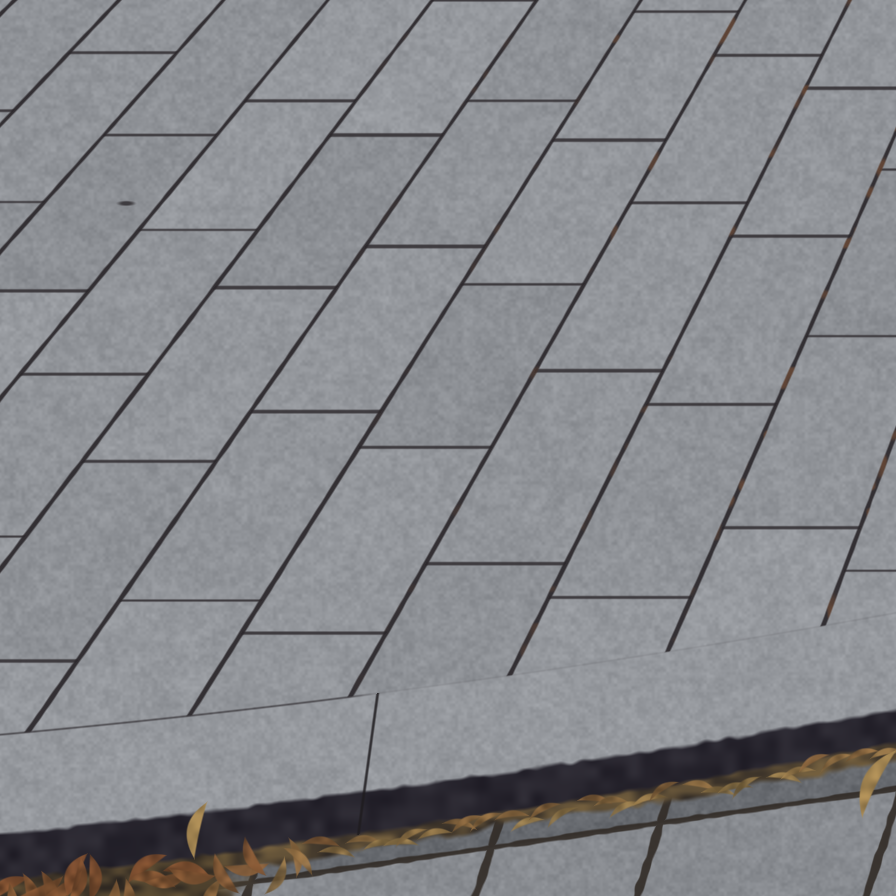
This texture is drawn by a WebGL 2 fragment shader. Its source:

```glsl
#version 300 es
precision highp float;
// Staggered grey stone paving in perspective, closed by a curved kerb with a
// dark face, then fallen leaves on a lower pavement. Joints come from a
// projective column/row mapping; grain is layered value noise.
#define STONE vec3(0.572, 0.584, 0.604)
#define JOINT vec3(0.170, 0.155, 0.170)
#define KERB_FACE vec3(0.155, 0.145, 0.180)
#define SOIL vec3(0.190, 0.165, 0.145)
#define STRAW vec3(0.600, 0.490, 0.300)
#define RUST vec3(0.520, 0.320, 0.190)
#define GRAIN 0.115
#define TONE_SPREAD 0.045
#define LEAF_COUNT 54
#define ROW_HORIZON 2.474
#define ROW_SCALE 17.24

uniform vec2 u_resolution;
out vec4 fragColor;

// Stagger (phase, stone length) of each column, left to right
const vec2 BOND[11] = vec2[11](
    vec2(0.82, 1.0), vec2(0.40, 1.04), vec2(-0.02, 1.01), vec2(0.75, 0.87),
    vec2(0.0, 0.99), vec2(0.75, 0.975), vec2(0.09, 0.935), vec2(0.42, 1.025),
    vec2(0.66, 1.0), vec2(0.18, 1.045), vec2(0.50, 1.01));

float hash(vec2 p) {
    vec3 q = fract(p.xyx * 0.1031);
    q += dot(q, q.yzx + 33.33);
    return fract((q.x + q.y) * q.z);
}

float noise(vec2 p) {
    vec2 i = floor(p), f = fract(p);
    f = f * f * (3.0 - 2.0 * f);
    return mix(mix(hash(i), hash(i + vec2(1, 0)), f.x),
               mix(hash(i + vec2(0, 1)), hash(i + vec2(1, 1)), f.x), f.y);
}

// Coverage of a band of half width w at distance d
float band(float d, float w, float soft) {
    return 1.0 - smoothstep(w - soft, w + soft, abs(d));
}

// Curved, pointed leaf
float leaf(vec2 p, vec2 centre, float angle, float len, float width, float soft) {
    vec2 d = p - centre;
    float c = cos(angle), s = sin(angle);
    d = vec2(c * d.x + s * d.y, c * d.y - s * d.x);
    float t = d.x / len;
    float edge = abs(d.y - 0.25 * len * t * t) - width * (1.0 - t * t);
    return 1.0 - smoothstep(-soft, soft, edge);
}

// Stone colour with speckle; tone shifts the whole stone
vec3 granite(vec2 p, float tone) {
    float speckle = 0.45 * noise(p * 150.0) + 0.35 * noise(p * 310.0 + 7.0)
                  + 0.20 * noise(p * 42.0 + 3.0) - 0.5;
    return STONE + tone + GRAIN * speckle;
}

vec3 paving(vec2 p, float soft) {
    // Columns fan out towards the viewer
    float spacing = 0.1165 + 0.06375 * p.y;
    float u = (p.x - 0.599 + 0.695 * p.y) / spacing;
    float column = floor(u), line = round(u);
    float slope = 0.06375 * line - 0.695;
    float longDist = (u - line) * spacing * inversesqrt(1.0 + slope * slope);
    // Rows grow towards the viewer
    float depth = p.y + ROW_HORIZON;
    vec2 bond = BOND[int(clamp(column + 5.0, 0.0, 10.0))];
    float v = (ROW_SCALE * p.y / depth - bond.x) / bond.y;
    float rowDist = (v - round(v)) * bond.y * depth * depth / (ROW_SCALE * ROW_HORIZON);

    vec3 col = granite(p, TONE_SPREAD * (hash(vec2(column, floor(v)) + 19.0) - 0.55));
    float wear = noise(p * 70.0);
    float rowWidth = 0.0011 + 0.0010 * hash(vec2(column, round(v)) + 41.0);
    col = mix(col, JOINT + 0.03, 0.88 * band(rowDist, rowWidth, soft));
    vec3 dirt = mix(JOINT, RUST, 0.55 * smoothstep(0.6, 0.9, wear) * smoothstep(0.3, 0.9, p.x));
    float longWidth = 0.0015 + 0.0010 * p.y + 0.0008 * wear;
    return mix(col, dirt, 0.93 * band(longDist, longWidth, soft));
}

vec3 lowerGround(vec2 p, float below, float soft) {
    float u = mod(p.x + 0.32 * (p.y - 0.95) - 0.547, 0.436);
    float side = min(min(u, 0.436 - u), abs(u - 0.180));
    float row = p.y - 0.966 + 0.145 * (p.x - 0.41);
    vec3 col = granite(p, mix(-0.17, -0.04, smoothstep(-soft, soft, row)));
    float rough = noise(p * 90.0);
    float seams = max(band(side, 0.003 + 0.003 * rough, soft), band(row, 0.002 + 0.002 * rough, soft));
    col = mix(col, SOIL, 0.9 * seams);
    // Soil fills the left corner, litter hugs the kerb
    vec3 litter = mix(SOIL, STRAW, 0.65 * noise(p * vec2(60.0, 110.0)));
    float reach = 0.011 + 0.012 * noise(p * 25.0);
    col = mix(col, litter, 1.0 - smoothstep(reach - 0.004, reach + 0.004, below));
    return mix(col, litter * 0.85, 1.0 - smoothstep(0.25, 0.30, p.x + 0.03 * rough));
}

void main() {
    vec2 p = gl_FragCoord.xy / u_resolution;
    p.y = 1.0 - p.y; // measured downwards, towards the viewer
    float soft = max(0.8 / min(u_resolution.x, u_resolution.y), 0.0013);

    // Curved edges: end of paving, kerb lip, foot of kerb face
    float paveEnd = p.y - (0.820 - 0.09 * p.x - 0.046 * p.x * p.x);
    float lip = p.y - (0.931 - 0.1 * p.x - 0.0384 * p.x * p.x) + 0.004 * (noise(p * 80.0) - 0.5);
    float foot = lip - 0.052 + 0.015 * p.x;

    // Paving and kerb top
    vec3 col = mix(paving(p, soft), granite(p, 0.012), smoothstep(-soft, soft, paveEnd));
    float seamFade = mix(0.65, 0.10, smoothstep(0.38, 0.43, p.x));
    col = mix(col, JOINT, seamFade * band(paveEnd, 0.0010, soft));
    col = mix(col, JOINT, 0.8 * band(length((p - vec2(0.141, 0.227)) * vec2(0.3, 1.0)), 0.0025, soft));

    // Kerb face, lower ground and kerb joint
    vec3 face = KERB_FACE + 0.07 * (noise(p * 65.0) - 0.5);
    col = mix(col, face, smoothstep(-0.003, 0.003, lip));
    col = mix(col, lowerGround(p, foot, soft), smoothstep(-0.003, 0.003, foot));
    float kerbJoint = p.x - 0.4206 + 0.1375 * (p.y - 0.781);
    float onKerb = step(0.0, paveEnd) * step(foot, 0.0);
    col = mix(col, JOINT * 0.7, 0.85 * onKerb * band(kerbJoint, 0.0015, soft));

    // Leaves: dense and rusty on the left, thin straw along the kerb
    if (lip > -0.06) {
        for (int i = 0; i < LEAF_COUNT; i++) {
            float k = float(i), h = hash(vec2(k, 3.0)), g = hash(vec2(k, 11.0));
            float x = pow((k + h) / float(LEAF_COUNT), 1.35);
            float thin = smoothstep(0.22, 0.42, x);
            float y = 0.983 - 0.115 * x - 0.0384 * x * x + mix(0.055, 0.016, thin) * g;
            float angle = mix(6.28 * hash(vec2(k, 23.0)), 0.9 * h - 0.7, thin);
            float mask = leaf(p, vec2(x, y), angle, mix(0.026, 0.019, thin), mix(0.007, 0.0035, thin), soft);
            vec3 tint = mix(RUST, STRAW, clamp(0.6 * thin + 0.7 * g - 0.1, 0.0, 1.0));
            col = mix(col, tint * (0.65 + 0.5 * noise(p * 110.0 + k)), 0.9 * mask);
        }
        // Two upright leaves leaning on the kerb
        float upright = max(leaf(p, vec2(0.216, 0.925), -1.35, 0.032, 0.007, soft),
                            leaf(p, vec2(0.972, 0.870), -1.10, 0.042, 0.008, soft));
        col = mix(col, STRAW * (0.85 + 0.35 * noise(p * 90.0)), upright);
    }
    fragColor = vec4(clamp(col, 0.0, 1.0), 1.0);
}
```
